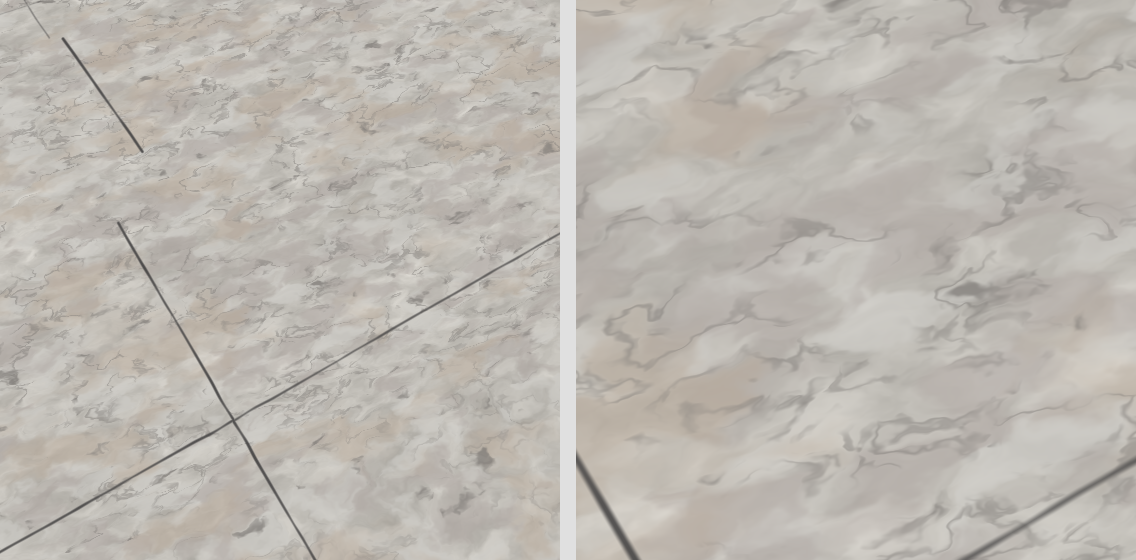
Left: the whole. Right: its middle third, enlarged.
A WebGL 1 fragment shader for this texture:

```glsl
precision highp float;
// Pale, speckled stone slabs seen at a slant, divided by thin dark joints.
// Lightly warped noise forms small grains and soft broken veins; segment
// distances form the joints, with a gap where one has worn away.
uniform vec2 u_resolution;

const vec3 STONE = vec3(0.762, 0.750, 0.724);
const vec3 PALE = vec3(0.808, 0.802, 0.784);
const vec3 TAN = vec3(0.725, 0.665, 0.600);
const vec3 MAUVE = vec3(0.680, 0.648, 0.630);
const vec3 VEIN = vec3(0.500, 0.485, 0.470);
const vec3 JOINT = vec3(0.275, 0.270, 0.270);
const float JOINT_HALF_WIDTH = 0.0022;
const float JOINT_SOFTNESS = 0.0019;
const float GRAIN_ANGLE = 0.40;
const float GRAIN_SCALE = 36.0;
const float GRAIN_CONTRAST = 0.20;
const float GRAIN_WARP = 1.5;
const float VEIN_WIDTH = 0.065;
const vec2 CROSSING = vec2(0.417, 0.249);

float hash(vec2 p) {
  vec3 q = fract(vec3(p.xyx) * 0.1031);
  q += dot(q, q.yzx + 33.33);
  return fract((q.x + q.y) * q.z);
}

float noise(vec2 p) {
  vec2 i = floor(p), f = fract(p);
  f = f * f * (3.0 - 2.0 * f);
  return mix(mix(hash(i), hash(i + vec2(1, 0)), f.x),
             mix(hash(i + vec2(0, 1)), hash(i + vec2(1, 1)), f.x), f.y);
}

float fbm(vec2 p) {
  float sum = 0.0, gain = 0.5;
  for (int i = 0; i < 4; i++) {
    sum += gain * noise(p);
    p = mat2(1.6, 1.2, -1.2, 1.6) * p + 17.3;
    gain *= 0.5;
  }
  return sum / 0.9375;
}

// Soft round patch that gathers veins or tint around a centre.
float patchAt(vec2 p, vec2 center, vec2 size) {
  vec2 d = (p - center) / size;
  return exp(-dot(d, d));
}

// Coverage of one joint: slightly wavy, uneven in width and strength.
float joint(vec2 p, vec2 a, vec2 b, float weight) {
  vec2 ab = b - a;
  float t = clamp(dot(p - a, ab) / dot(ab, ab), 0.0, 1.0);
  float along = t * length(ab);
  float wave = (noise(vec2(along * 24.0, a.x * 70.0)) - 0.5) * 0.0024;
  vec2 normal = normalize(vec2(-ab.y, ab.x));
  float d = length(p - a - ab * t + normal * wave);
  float wear = noise(vec2(along * 38.0, a.y * 90.0 + 40.0));
  float width = JOINT_HALF_WIDTH * weight * mix(0.65, 1.3, wear);
  float edge = max(JOINT_SOFTNESS, 0.75 / min(u_resolution.x, u_resolution.y));
  float core = 1.0 - smoothstep(width - edge, width + edge, d);
  return core * mix(0.70, 1.0, wear) * min(weight, 1.0);
}

vec3 stone(vec2 uv) {
  // Slant: the far, upper part is compressed; grain follows the long joint.
  vec2 plane = (uv - vec2(0.5, 0.0)) / (1.25 - 0.35 * uv.y);
  float c = cos(GRAIN_ANGLE), s = sin(GRAIN_ANGLE);
  float nearRight = smoothstep(0.0, 0.25, 0.01 + 0.57 * uv.x - uv.y);
  vec2 g = mat2(c, -s, s, c) * plane;
  g *= GRAIN_SCALE * vec2(0.80, mix(1.40, 1.0, nearRight));
  g += 60.0;
  vec2 warp = vec2(fbm(g * 0.9), fbm(g * 0.9 + 31.0)) - 0.5;
  vec2 w = g + GRAIN_WARP * warp;

  // Clouds, small grains and warm stains.
  float broad = fbm(g * 0.13 + 9.0);
  float grain = fbm(w * 1.1);
  vec3 color = STONE + GRAIN_CONTRAST * (grain - 0.5) + 0.10 * (broad - 0.5);
  float pale = smoothstep(0.50, 0.68, fbm(w * 0.75 + 52.0));
  color = mix(color, PALE, 0.60 * pale);
  float dusky = smoothstep(0.50, 0.74, fbm(w * 0.62 + 83.0));
  color = mix(color, MAUVE, 0.55 * dusky);
  float warm = smoothstep(0.52, 0.76, fbm(w * 0.34 + 121.0));
  warm += 0.9 * patchAt(uv, vec2(0.27, 0.41), vec2(0.11, 0.05)) * grain;
  color = mix(color, TAN, 0.50 * min(warm, 1.0));

  // Short soft veins, densest in the upper middle and right.
  float cluster = patchAt(uv, vec2(0.44, 0.78), vec2(0.22, 0.13))
                + patchAt(uv, vec2(0.74, 0.91), vec2(0.14, 0.07));
  float ridge = abs(fbm(w * 0.85 + 205.0) - 0.5);
  float broken = smoothstep(0.42, 0.72, fbm(g * 0.6 + 160.0) + 0.10 * cluster);
  float vein = (1.0 - smoothstep(0.0, VEIN_WIDTH, ridge)) * broken;
  color = mix(color, VEIN, vein * mix(0.46, 0.24, nearRight));

  // Sparse dark mineral flecks.
  float fleck = smoothstep(0.70, 0.88, fbm(w * 0.9 + 310.0) + 0.05 * cluster);
  return mix(color, VEIN, 0.75 * fleck);
}

void main() {
  vec2 uv = gl_FragCoord.xy / u_resolution;
  vec3 color = stone(uv);

  // Joints meeting at the crossing, then the interrupted far ones.
  float line = joint(uv, CROSSING, vec2(-0.01, 0.009), 0.95);
  line = max(line, joint(uv, CROSSING, vec2(1.01, 0.589), 0.85));
  line = max(line, joint(uv, CROSSING, vec2(0.212, 0.602), 1.0));
  line = max(line, joint(uv, CROSSING, vec2(0.568, -0.01), 1.1));
  line = max(line, joint(uv, vec2(0.254, 0.729), vec2(0.113, 0.931), 1.0));
  line = max(line, joint(uv, vec2(0.087, 0.932), vec2(0.036, 1.01), 0.6));
  line = max(line, joint(uv, vec2(-0.01, 0.970), vec2(0.09, 1.003), 0.4));
  color = mix(color, JOINT, line);

  gl_FragColor = vec4(color, 1.0);
}
```
